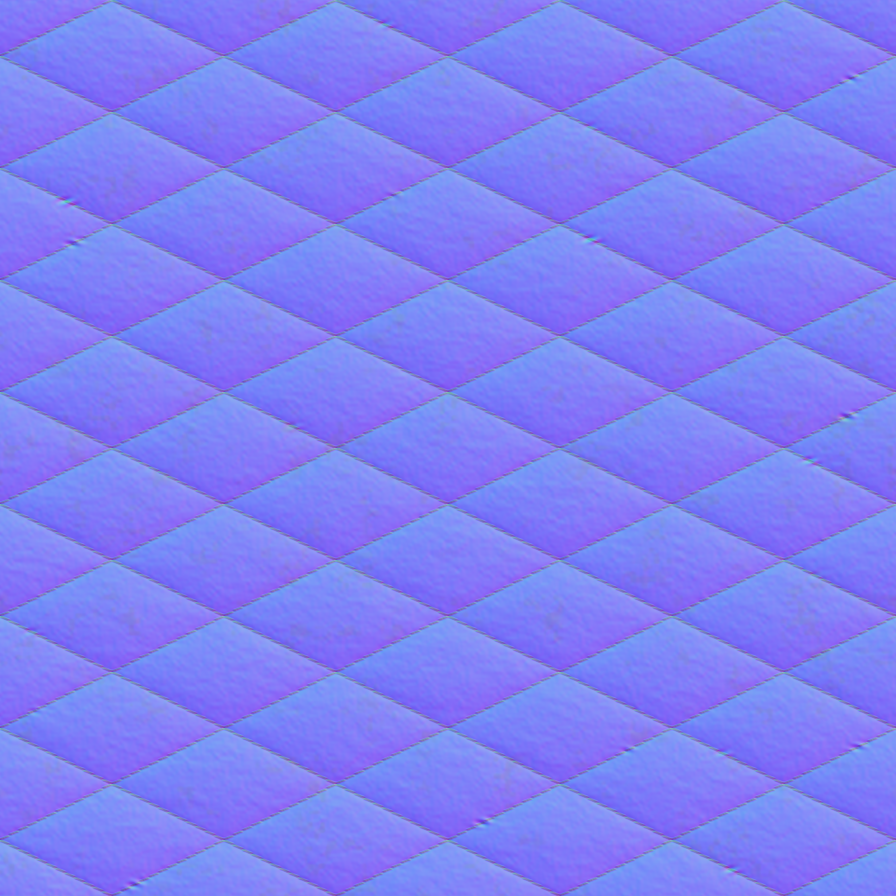
Write a three.js fragment shader that draws this texture map.

```glsl
// Tiling normal map of diamond-quilted leather with stitched seams and small puckers.
varying vec2 vUv;

const vec2 REPEATS = vec2(4.0, 8.0);        // diamonds across and up
const float PILLOW_HEIGHT = 0.0045;
const float PILLOW_FLATNESS = 0.4;
const float CORNER_SOFTNESS = 0.4;
const float SEAM_HALF_WIDTH = 0.0015;
const float CREASE_DEPTH = 0.0003;
const float STITCHES_PER_EDGE = 12.0;
const float STITCH_HEIGHT = 0.00045;
const float STITCH_TILT = 0.0016;
const float PUCKER_HEIGHT = 0.0013;
const float PUCKER_WAVELENGTH = 0.0115;
const vec2 PUCKER_SIZE = vec2(0.0050, 0.0085); // across and along the seam
const float GRAIN_HEIGHT = 0.00042;
const float SAMPLE_STEP = 0.0009;
const float BASE_BLUE = 0.978;
const vec3 THREAD_SHADE = vec3(0.04, 0.03, 0.26);
const vec2 SEAM_SHADE = vec2(0.8, 0.5);     // falling seams, rising seams
const float FLECK_GREY = 0.08;
const float TAU = 6.2831853;

float hash(vec2 p) {
  vec3 q = fract(p.xyx * vec3(0.1031, 0.1030, 0.0973));
  q += dot(q, q.yzx + 33.33);
  return fract((q.x + q.y) * q.z);
}

// Value noise that wraps after the given whole number of cells
float noise(vec2 uv, vec2 cells) {
  vec2 p = uv * cells;
  vec2 i = floor(p);
  vec2 f = fract(p);
  f = f * f * (3.0 - 2.0 * f);
  vec2 lo = mod(i, cells);
  vec2 hi = mod(i + 1.0, cells);
  return mix(mix(hash(lo), hash(vec2(hi.x, lo.y)), f.x),
             mix(hash(vec2(lo.x, hi.y)), hash(hi), f.x), f.y);
}

// Diagonal coordinates: seams lie halfway between whole numbers
vec2 toDiagonal(vec2 uv) {
  vec2 p = uv * REPEATS;
  return vec2(p.x + p.y, p.x - p.y);
}

// Signed canvas distance across a seam; d.x runs across it, d.y along it
float seamDistance(vec2 d) {
  return (fract(d.x) - 0.5) / length(REPEATS);
}

float seamCover(vec2 d) {
  return 1.0 - smoothstep(0.4, 1.4, abs(seamDistance(d)) / SEAM_HALF_WIDTH);
}

// Slanted thread with rounded ends
float stitch(vec2 d) {
  float t = fract(d.y * STITCHES_PER_EDGE) - 0.5;
  float across = abs(seamDistance(d) - STITCH_TILT * t);
  float body = 1.0 - smoothstep(0.2, 1.3, across / SEAM_HALF_WIDTH);
  return body * (1.0 - smoothstep(0.28, 0.48, abs(t)));
}

// Gathered ripple on some edges, chosen by the wrapped edge centre
float pucker(vec2 d, float salt, float rarity) {
  vec2 edge = vec2(floor(d.x) + 0.5, floor(d.y + 0.5));
  vec2 id = mod(0.5 * vec2(edge.x + edge.y, edge.x - edge.y), REPEATS) * 4.0 + salt;
  float strength = smoothstep(rarity, 1.0, hash(id));
  float center = 0.6 * (hash(id + 57.0) - 0.5);
  vec2 q = vec2(seamDistance(d), (d.y - edge.y - center) / length(REPEATS));
  vec2 r = q / PUCKER_SIZE;
  return strength * exp(-dot(r, r)) * sin(TAU * q.y / PUCKER_WAVELENGTH);
}

float seamHeight(vec2 d, float salt, float rarity) {
  float s = seamDistance(d) / (2.0 * SEAM_HALF_WIDTH);
  return STITCH_HEIGHT * stitch(d) - CREASE_DEPTH * exp(-s * s)
       + PUCKER_HEIGHT * pucker(d, salt, rarity);
}

float leatherGrain(vec2 uv) {
  vec2 sheared = vec2(uv.x + uv.y, uv.y);
  return 1.3 * noise(uv, vec2(22.0, 30.0)) + 0.9 * noise(sheared, vec2(46.0, 92.0))
       + 0.85 * noise(uv, vec2(120.0, 140.0)) + 0.6 * noise(uv, vec2(231.0));
}

float height(vec2 uv) {
  vec2 d = toDiagonal(uv);
  vec2 a = fract(d + 0.5) - 0.5;
  vec2 q = 4.0 * a * a;
  q *= mix(vec2(1.0), q, PILLOW_FLATNESS);
  float pillow = CORNER_SOFTNESS * q.x * q.y - q.x - q.y;
  return PILLOW_HEIGHT * pillow + GRAIN_HEIGHT * leatherGrain(uv)
       + seamHeight(d, 11.0, 0.72) + seamHeight(d.yx, 83.0, 0.5);
}

void main() {
  // Slope by central differences
  vec2 e = vec2(SAMPLE_STEP, 0.0);
  vec2 slope = vec2(height(vUv + e.xy) - height(vUv - e.xy),
                    height(vUv + e.yx) - height(vUv - e.yx)) / (2.0 * SAMPLE_STEP);
  vec3 color = 0.5 + 0.5 * normalize(vec3(-slope, 1.0));

  // Grey thread and faint worn flecks
  vec2 d = toDiagonal(vUv);
  float seam = max(SEAM_SHADE.x * seamCover(d), SEAM_SHADE.y * seamCover(d.yx));
  float thread = max(stitch(d), stitch(d.yx));
  float fleck = smoothstep(0.6, 0.9, noise(vUv, vec2(34.0)))
              * smoothstep(0.4, 0.9, noise(vUv, vec2(150.0)));
  color.b *= BASE_BLUE * (1.0 - FLECK_GREY * fleck);
  color *= 1.0 - THREAD_SHADE * max(seam, thread);
  gl_FragColor = vec4(color, 1.0);
}
```
